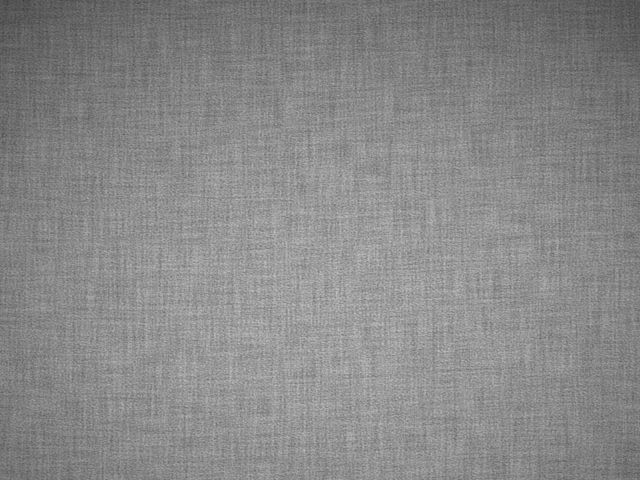
This texture is drawn by a WebGL 2 fragment shader. Its source:

```glsl
#version 300 es
precision highp float;
precision highp int;

uniform vec2 u_resolution;
out vec4 fragColor;

const float TAU = 6.28318;

uint hash(ivec2 cell, uint seed) {
    uint h = uint(cell.x) * 1597334677u ^ uint(cell.y) * 3812015801u ^ seed * 668265263u;
    h = (h ^ (h >> 15)) * 2246822519u;
    h = (h ^ (h >> 13)) * 3266489917u;
    return h ^ (h >> 16);
}

vec2 gradient(ivec2 cell, uint seed) {
    float angle = TAU * float(hash(cell, seed) & 65535u) / 65536.0;
    return vec2(cos(angle), sin(angle));
}

float gradientNoise(vec2 p, uint seed) {
    ivec2 i = ivec2(floor(p));
    vec2 f = fract(p);
    vec2 w = f * f * f * (f * (f * 6.0 - 15.0) + 10.0);
    float a = dot(gradient(i, seed), f);
    float b = dot(gradient(i + ivec2(1, 0), seed), f - vec2(1, 0));
    float c = dot(gradient(i + ivec2(0, 1), seed), f - vec2(0, 1));
    float d = dot(gradient(i + ivec2(1, 1), seed), f - vec2(1, 1));
    return mix(mix(a, b, w.x), mix(c, d, w.x), w.y);
}

// Streaks along y, mostly single thin yarns with faint wider bands
float yarnStreaks(vec2 p, uint seed) {
    float sum = 0.0;
    float across = 211.0;
    float along = 13.0;
    float weight = 1.0;
    for (uint k = 0u; k < 3u; k++) {
        sum += weight * gradientNoise(p * vec2(across, along) + 0.37, seed + k);
        across *= 0.53;
        along *= 0.6;
        weight *= 0.52;
    }
    return sum;
}

// Crisp fibre specks, slightly longer across than up
float fibreGrain(vec2 p, uint seed) {
    mat2 turn = mat2(0.96, 0.28, -0.28, 0.96);
    return gradientNoise(turn * p * vec2(203.0, 281.0), seed)
         + 0.9 * gradientNoise(p * vec2(239.0, 307.0) + 0.61, seed + 1u);
}

// Over and under crossings with a wandering phase
float twill(vec2 p, float threads, uint seed) {
    float drift = 1.5 * gradientNoise(p * 24.0, seed);
    return sin(TAU * (threads * (0.5 * p.x + 0.8 * p.y) + drift));
}

// Light falling off from a pool below the middle
float lighting(vec2 uv, vec2 centre, vec2 falloff) {
    vec2 d = uv - centre;
    return 0.622 - dot(falloff, d * d);
}

// Cloth drawn slightly out of square
vec2 bend(vec2 p, float amount) {
    return p + amount * vec2(p.y * (p.x - 0.5), sin(3.0 * p.x + 0.6));
}

void main() {
    vec2 uv = gl_FragCoord.xy / u_resolution;
    vec2 p = gl_FragCoord.xy / u_resolution.y;
    vec2 cloth = bend(p, 0.016);

    float warp = yarnStreaks(cloth, 11u);
    float weft = yarnStreaks(cloth.yx, 31u);
    float grain = fibreGrain(cloth, 51u);
    float crossing = twill(cloth, 163.0, 71u);

    float weave = 0.12 * warp + 0.11 * weft + 0.19 * grain + 0.016 * crossing;
    float light = lighting(uv, vec2(0.51, 0.37), vec2(0.48, 0.46));
    float shade = light * (1.0 + weave);

    fragColor = vec4(vec3(clamp(shade, 0.0, 1.0)), 1.0);
}
```
